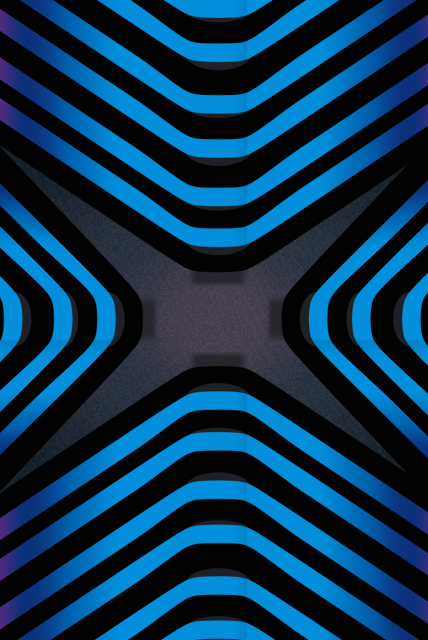
Reproduce this background procedurally as a Shadertoy shader.

```glsl
const vec3 BRIGHT = vec3(0.01, 0.56, 0.86);
const vec3 MID = vec3(0.0, 0.39, 0.69);
const vec3 DEEP = vec3(0.05, 0.19, 0.48);
const vec3 VIOLET = vec3(0.34, 0.16, 0.50);
const vec3 CAP = vec3(0.115, 0.125, 0.145);

float hash(vec2 p) {
    return fract(sin(dot(p, vec2(12.9898, 78.233))) * 43758.5453);
}

// Zero along the flat part, then a ramp with a rounded knee
float bend(float across, float flatHalf) {
    float t = across - flatHalf;
    return 0.5 * (t + sqrt(t * t + 0.0004));
}

float inside(float d) {
    float px = 0.8 / iResolution.x;
    return smoothstep(px, -px, d);
}

// Blue at the knee, fading to violet at the far ends
vec3 bandColor(float t) {
    vec3 c = mix(BRIGHT, MID, smoothstep(0.22, 0.36, t));
    c = mix(c, DEEP, smoothstep(0.33, 0.44, t));
    return mix(c, VIOLET, smoothstep(0.455, 0.52, t));
}

// One bent band over its dark rounded cap
void drawBand(inout vec3 col, float across, float along, float level,
              float centre, float depth, float reach, vec3 tint) {
    float taper = sqrt(max(0.0, 1.0 - pow(across / reach, 2.0)));
    float capInner = centre - along - (0.0215 + depth) * taper;
    float capOuter = along - centre - 0.025 * taper;
    col = mix(col, CAP, inside(max(max(capInner, capOuter), across - reach)));

    float halfWidth = 0.0215 + 0.0045 * smoothstep(0.05, 0.2, across);
    float middle = centre + halfWidth - 0.0215;
    col = mix(col, tint, inside(abs(level - middle) - halfWidth));
}

// Soft dark patch beside a flat edge
float patchShade(float across, float along, float edge, float reach) {
    return smoothstep(reach + 0.018, reach - 0.012, across)
         * smoothstep(edge - 0.036, edge - 0.018, along);
}

void mainImage(out vec4 fragColor, in vec2 fragCoord) {
    vec2 p = fragCoord / iResolution.xy * vec2(1.0, 1.5);
    float x = abs(p.x - 0.510);
    float side = abs(p.x - 0.496);
    float y = abs(p.y - 0.752);

    // Levels of the upright and sideways chevrons
    float upLevel = y - 0.67 * bend(x, 0.065);
    float sideRamp = bend(y, 0.049);
    float sideLevel = side - 1.01 * sideRamp;

    // Grainy four-armed plate
    float spread = length(vec2(x, y * 1.2));
    vec3 plate = mix(vec3(0.275, 0.25, 0.305), vec3(0.17, 0.20, 0.25),
                     smoothstep(0.08, 0.27, spread));
    plate = mix(plate, vec3(0.085, 0.125, 0.155), smoothstep(0.25, 0.64, spread));
    plate += 0.06 * (hash(floor(p * 400.0)) - 0.5);
    float shade = max(patchShade(x, y, 0.109, 0.058),
                      patchShade(y, side, 0.160, 0.042));
    plate = mix(plate, vec3(0.13, 0.13, 0.145), 0.85 * shade);
    float plateEdge = max(upLevel - 0.109, side - 0.945 * sideRamp - 0.160);
    vec3 col = mix(vec3(0.006), plate, inside(plateEdge));

    // Upper and lower bands, with a faint vertical seam
    float upCentres[6] = float[](0.1895, 0.285, 0.3985, 0.502, 0.623, 0.7265);
    float seam = smoothstep(0.545, 0.575, p.x) * smoothstep(0.579, 0.575, p.x);
    vec3 upTint = bandColor(x) * (1.0 - 0.08 * seam);
    for (int i = 0; i < 6; i++) {
        float depth = i % 2 == 0 ? 0.018 : 0.009;
        drawBand(col, x, y, upLevel, upCentres[i], depth, 0.078, upTint);
    }

    // Left and right bands, with a faint horizontal seam
    float sideCentres[3] = float[](0.245, 0.346, 0.463);
    seam = smoothstep(0.706, 0.702, p.y) * smoothstep(0.66, 0.702, p.y);
    vec3 sideTint = bandColor(y * 1.4) * (1.0 - 0.08 * seam);
    for (int i = 0; i < 3; i++) {
        float depth = i % 2 == 0 ? 0.019 : 0.011;
        drawBand(col, y, side, sideLevel, sideCentres[i], depth, 0.064, sideTint);
    }

    fragColor = vec4(clamp(col, 0.0, 1.0), 1.0);
}
```
